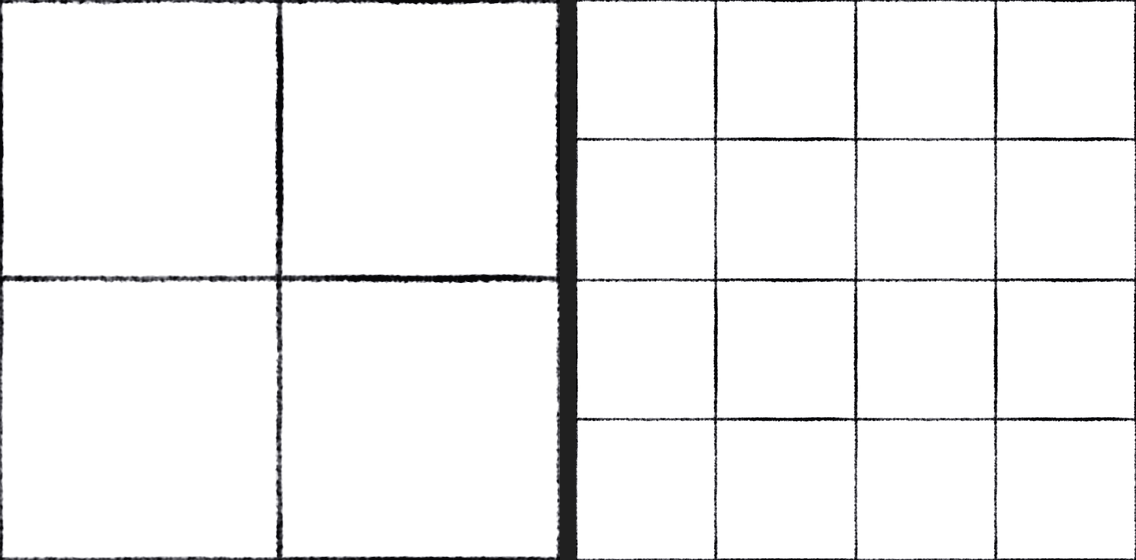
Left, the tile; right, the same tile 2 across and 2 down.
Give the GLSL for this pattern, as a WebGL 1 fragment shader.

```glsl
precision highp float;
// Two by two white squares ruled with worn, ragged charcoal lines; tiles on all sides.

uniform vec2 u_resolution;

const float TAU = 6.2831853;
const float CELLS = 2.0;
const vec3 PAPER = vec3(1.0);
const vec3 INK = vec3(0.03, 0.03, 0.04);
const vec3 COOL_TINT = vec3(0.0, 0.0, 0.02);

// Random unit gradient for a lattice point
vec2 gradient(vec2 cell, float seed) {
  float h = fract(sin(dot(cell, vec2(127.1, 311.7)) + seed * 74.7) * 43758.55);
  return vec2(cos(TAU * h), sin(TAU * h));
}

// Gradient noise over the unit square, about -1 to 1, wrapping at a whole period
float wrapNoise(vec2 p, float period, float seed) {
  p *= period;
  vec2 i = floor(p);
  vec2 f = p - i;
  vec2 u = f * f * f * (f * (f * 6.0 - 15.0) + 10.0);
  vec2 e = vec2(1.0, 0.0);
  float a = dot(gradient(mod(i, period), seed), f);
  float b = dot(gradient(mod(i + e.xy, period), seed), f - e.xy);
  float c = dot(gradient(mod(i + e.yx, period), seed), f - e.yx);
  float d = dot(gradient(mod(i + e.xx, period), seed), f - e.xx);
  return 1.4 * mix(mix(a, b, u.x), mix(c, d, u.x), u.y);
}

// Smooth variation along one line
float drift(float along, float period, float seed) {
  return wrapNoise(vec2(along, 0.5 / period), period, seed);
}

// Hand pressure: one heavy and one light half, with uneven patches
float handPressure(float along, float swing, float seed) {
  float halves = 0.5 + swing * cos(TAU * (along - 0.73));
  return clamp(halves + 0.4 * drift(along, 12.0, seed), 0.0, 1.0);
}

// Ink of parallel lines; p.x runs across them and p.y along them
float ruledInk(vec2 p, float swing, float offset, float seed) {
  float line = mod(floor(p.x * CELLS + 0.5), CELLS);
  float lineSeed = seed + line * 3.7;
  float across = (fract(p.x * CELLS + 0.5) - 0.5) / CELLS;
  across -= line * offset + 0.0014 * drift(p.y, 7.0, lineSeed);

  float pressure = handPressure(p.y, swing, lineSeed + 1.3);
  float coarse = wrapNoise(p, 72.0, seed + 5.1);
  float fine = wrapNoise(p, 150.0, seed + 8.9);
  float grain = 0.55 * coarse + 0.65 * fine;

  // The negative side crumbles more than the positive one
  float crumbly = smoothstep(0.002, -0.003, across);
  float edge = abs(across) + grain * mix(0.0014, 0.0034, crumbly);
  float reach = mix(0.0066, 0.0082, pressure);
  float core = mix(0.0014, 0.0036, pressure);
  float body = 1.0 - smoothstep(core, reach, edge);

  // Light pressure lets the paper tooth show through
  float tooth = mix(0.42, 0.18, pressure) * grain;
  float density = mix(0.74, 1.08, pressure) - tooth;
  return clamp(body * density, 0.0, 1.0);
}

void main() {
  vec2 p = gl_FragCoord.xy / u_resolution;

  // Overlapping strokes deepen where they cross
  float upright = ruledInk(p, 0.5, -0.001, 2.0);
  float level = ruledInk(p.yx, 0.32, 0.003, 17.0);
  float ink = 1.0 - (1.0 - upright) * (1.0 - level);

  vec3 color = mix(PAPER, INK, ink) + COOL_TINT * 4.0 * ink * (1.0 - ink);
  gl_FragColor = vec4(color, 1.0);
}
```
